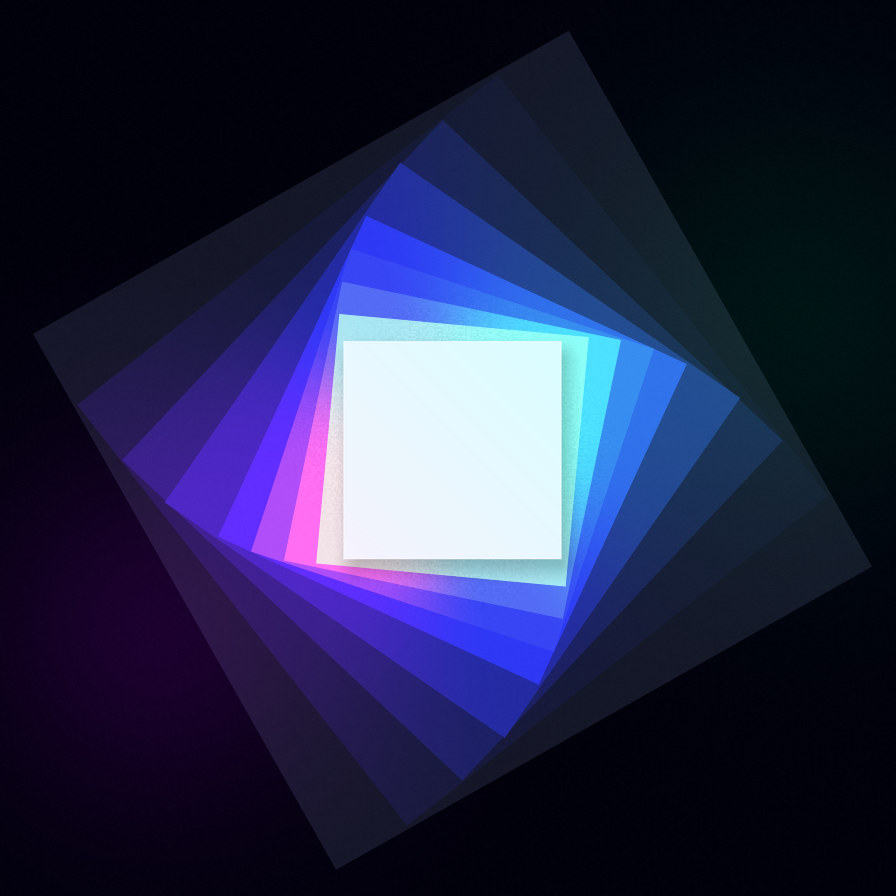
Reproduce this background procedurally as a WebGL 1 fragment shader.

```glsl
precision highp float;
// Nested twisting squares glowing from pink through blue to cyan around a white tile.

uniform vec2 u_resolution;

const vec2 CENTER = vec2(0.505, 0.4975);
const vec2 COOL_AXIS = vec2(0.906, 0.423);
const float TILE_HALF = 0.1217;

float hash(vec2 p) {
  return fract(sin(dot(p, vec2(127.1, 311.7))) * 43758.5453);
}

vec2 rotate(vec2 p, float a) {
  float c = cos(a), s = sin(a);
  return vec2(c * p.x - s * p.y, s * p.x + c * p.y);
}

float squareDistance(vec2 p, float halfSide) {
  vec2 d = abs(p) - halfSide;
  return length(max(d, 0.0)) + min(max(d.x, d.y), 0.0);
}

float fill(float d, float pixel) {
  return 1.0 - smoothstep(-0.6 * pixel, 0.6 * pixel, d);
}

float glow(vec2 p, vec2 at, float radius) {
  vec2 d = (p - at) / radius;
  return exp(-dot(d, d));
}

// Inner four squares grow evenly, outer ones faster.
float ringHalf(float i) {
  float k = i - 5.0;
  return i < 4.5 ? 0.1207 + 0.0191 * i : 0.2308 + 0.0262 * k + 0.0038 * k * k;
}

float ringAngle(float i) {
  float extra = i < 4.5 ? 0.0 : 3.4 + 2.1 * (i - 5.0);
  return radians(6.5 * i - 1.2 + extra);
}

vec3 backdrop(vec2 uv) {
  vec3 color = vec3(0.003, 0.004, 0.045);
  color += vec3(0.105, 0.0, 0.135) * glow(uv, vec2(0.18, 0.30), 0.21);
  color += vec3(0.0, 0.075, 0.035) * glow(uv, vec2(0.89, 0.65), 0.25);
  return color;
}

// Three-way blend: warm at one end, cool at the other.
vec3 blendTint(vec3 warmTint, vec3 midTint, vec3 coolTint, float warm, float cool) {
  return mix(mix(midTint, warmTint, warm), coolTint, cool);
}

vec3 ringColor(float i, float warm, float cool, vec3 behind) {
  if (i < 1.5) {
    return blendTint(vec3(0.95, 0.89, 0.91), vec3(0.66, 0.90, 0.95),
                     vec3(0.55, 1.0, 0.97), warm, cool);
  }
  float heat = clamp((4.0 - i) * 0.5, 0.0, 1.0);
  vec3 warmTint = mix(vec3(0.38, 0.18, 1.0), vec3(1.0, 0.43, 0.95), heat);
  vec3 midTint = mix(vec3(0.18, 0.22, 0.96), vec3(0.33, 0.42, 0.96), heat * heat);
  vec3 coolTint = mix(vec3(0.19, 0.45, 0.92), vec3(0.30, 0.88, 1.0), heat * heat);
  vec3 tint = blendTint(warmTint, midTint, coolTint, warm, cool);
  float fade = clamp((8.0 - i) * 0.25, 0.0, 1.0);
  float opacity = pow(fade, 1.8 + 0.4 * cool - 0.6 * warm);
  return mix(behind + vec3(0.075, 0.085, 0.11), tint, opacity);
}

void main() {
  float side = min(u_resolution.x, u_resolution.y);
  vec2 uv = (gl_FragCoord.xy - 0.5 * u_resolution) / side + 0.5;
  float pixel = 1.0 / side;
  vec2 p = uv - CENTER;
  float grain = hash(floor(uv * 512.0)) - 0.5;

  // Direction around the center chooses the hue.
  float along = dot(p / max(length(p), 0.001), COOL_AXIS);
  float warm = smoothstep(0.2, 1.0, -along);
  float cool = smoothstep(0.0, 1.0, along);

  // Squares from the outside in.
  vec3 behind = backdrop(uv);
  vec3 color = behind;
  for (int n = 0; n < 8; n++) {
    float i = 8.0 - float(n);
    float d = squareDistance(rotate(p, ringAngle(i)), ringHalf(i));
    color = mix(color, ringColor(i, warm, cool, behind), fill(d, pixel));
  }

  // Grain and drop shadow under the tile.
  float nearCenter = 1.0 - smoothstep(0.12, 0.20, length(p));
  color += grain * (0.008 + 0.05 * nearCenter);
  float shadow = squareDistance(p - vec2(0.006, -0.012), TILE_HALF - 0.01);
  color *= 1.0 - 0.22 * (1.0 - smoothstep(-0.005, 0.03, shadow));

  // White tile with a fine bright rim.
  float tile = squareDistance(p, TILE_HALF);
  float diagonal = clamp(0.5 + dot(p, vec2(2.05)), 0.0, 1.0);
  vec3 tileColor = mix(vec3(0.965, 0.95, 0.99), vec3(0.85, 0.995, 1.0), diagonal);
  tileColor = mix(tileColor, vec3(0.98, 0.99, 1.0), 0.6 * smoothstep(-0.002, -0.0005, tile));
  color = mix(color, tileColor, fill(tile, pixel));

  gl_FragColor = vec4(clamp(color, 0.0, 1.0), 1.0);
}
```
